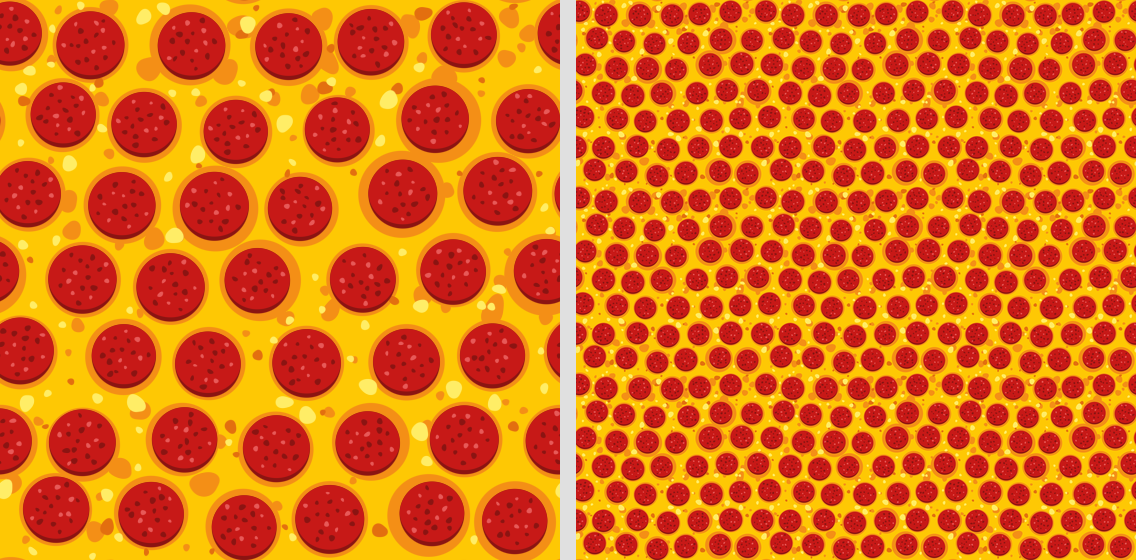
Left: one tile. Right: repeated 3 by 3.
Reproduce this pattern procedurally as a Shadertoy shader.

```glsl
// Seamless pizza pattern: pepperoni discs with toasted halos on yellow cheese.
// Discs sit on a jittered, sheared lattice that wraps; melted blobs and pale
// flecks are scattered on wrapping grids and kept clear of the discs.

const vec3 CHEESE   = vec3(0.995, 0.785, 0.015);
const vec3 TOAST    = vec3(0.955, 0.560, 0.085);
const vec3 BURNT    = vec3(0.890, 0.435, 0.060);
const vec3 PALE     = vec3(1.000, 0.930, 0.400);
const vec3 MEAT     = vec3(0.780, 0.098, 0.090);
const vec3 MEAT_RIM = vec3(0.545, 0.080, 0.070);
const vec3 FAT      = vec3(0.905, 0.350, 0.345);

const vec2  LATTICE     = vec2(6.0, 7.0);     // discs per row, rows
const float SHEAR_CELLS = 3.0;                // sideways cells gained over all rows
const float JITTER      = 0.028;              // full range of the random offset
const float SWAY        = 0.010;              // slow wrapping drift of the lattice
const vec2  DISC_RADIUS = vec2(0.0565, 0.0615);
const vec2  HALO_MARGIN = vec2(0.0060, 0.0165);
const float RIM_DEPTH   = 0.0075;             // dark crescent below each disc
const int   SPOTS       = 17;
const vec2  SPOT_SIZE   = vec2(0.0031, 0.0057);
const vec2  TOAST_SIZE  = vec2(0.0060, 0.0240);
const vec2  BURNT_SIZE  = vec2(0.0050, 0.0140);
const vec2  PALE_SIZE   = vec2(0.0060, 0.0170);
const float SOFTNESS    = 0.0014;             // least half width of an edge
const float TAU         = 6.2831853;
const float GOLDEN      = 2.3999632;

struct Disc { vec2 center; float radius; float seed; };

vec4 hash4(vec2 id, float seed) {
    float n = dot(id, vec2(127.1, 311.7)) + seed * 74.7;
    return fract(sin(n + vec4(0.0, 19.3, 41.9, 73.1)) * 43758.5453);
}

vec2 rotate(vec2 p, float angle) {
    float c = cos(angle), s = sin(angle);
    return vec2(c * p.x - s * p.y, s * p.x + c * p.y);
}

float cover(float dist) {
    float w = max(SOFTNESS, 0.75 / iResolution.y);
    return smoothstep(w, -w, dist);
}

// Rounded lump: a stretched circle with a gently wavy outline.
float blob(vec2 p, float size, vec4 rnd) {
    float stretch = mix(1.0, 1.25, rnd.x * rnd.x);
    vec2 q = rotate(p, rnd.y * TAU) * vec2(1.0 / stretch, stretch);
    float a = atan(q.y, q.x + 1e-6);
    float wave = 0.07 * sin(2.0 * a + rnd.z * TAU) + 0.06 * sin(3.0 * a + rnd.w * TAU);
    return length(q) - size * (1.0 + wave);
}

// Distance to the nearest halo; also returns the disc nearest to p.
float discField(vec2 p, out Disc nearest) {
    float haloDist = 1.0, discDist = 1.0;
    vec2 grid = p * LATTICE;
    for (int j = -1; j <= 1; j++)
    for (int i = -1; i <= 1; i++) {
        float row = floor(grid.y) + float(j);
        float shift = row * SHEAR_CELLS / LATTICE.y;
        float col = floor(grid.x - shift) + float(i);
        float wraps = floor(row / LATTICE.y);
        vec2 id = vec2(mod(col + SHEAR_CELLS * wraps, LATTICE.x), row - LATTICE.y * wraps);
        vec4 place = hash4(id, 1.0), halo = hash4(id, 2.0);

        vec2 c = vec2(col + shift + 0.5, row + 0.5) / LATTICE;
        c += SWAY * sin(TAU * c.yx * vec2(2.0, 1.0) + vec2(0.5, 2.0));
        c += JITTER * (place.xy - 0.5);
        float r = mix(DISC_RADIUS.x, DISC_RADIUS.y, place.z);
        float margin = mix(HALO_MARGIN.x, HALO_MARGIN.y, halo.x * halo.x);
        vec2 offset = rotate(vec2(0.55 * margin * halo.z, 0.0), halo.y * TAU);

        haloDist = min(haloDist, length(p - c - offset) - r - margin);
        float d = length(p - c) - r;
        if (d < discDist) {
            discDist = d;
            nearest = Disc(c, r, place.w);
        }
    }
    return haloDist;
}

// Distance to blobs on a wrapping grid, dropped where a halo is too close.
float scatter(vec2 p, float cells, float seed, vec2 sizes, float gap) {
    float dist = 1.0;
    Disc unused;
    for (int j = -1; j <= 1; j++)
    for (int i = -1; i <= 1; i++) {
        vec2 cell = floor(p * cells) + vec2(i, j);
        vec2 id = mod(cell, cells);
        vec4 rnd = hash4(id, seed);
        vec2 c = (cell + 0.1 + 0.8 * rnd.xy) / cells;
        float size = mix(sizes.x, sizes.y, rnd.z * rnd.z);
        if (length(p - c) > 1.8 * size) continue;
        if (discField(c, unused) < gap * size) continue;
        dist = min(dist, blob(p - c, size, hash4(id, seed + 0.5)));
    }
    return dist;
}

// Dark rim, red face and a spiral of dark and fatty spots.
vec3 paintDisc(vec3 color, vec2 p, Disc disc) {
    float edge = length(p) - disc.radius;
    color = mix(color, MEAT_RIM, cover(edge));
    vec2 face = p - vec2(0.0, 0.5 * RIM_DEPTH);
    float squash = 1.0 - 0.5 * RIM_DEPTH / disc.radius;
    float faceDist = length(face / vec2(1.0, squash)) - disc.radius;
    color = mix(color, MEAT, cover(max(faceDist, edge)));
    for (int k = 0; k < SPOTS; k++) {
        vec4 rnd = hash4(vec2(k, disc.seed * 50.0), 9.0);
        float angle = float(k) * GOLDEN + disc.seed * TAU + 0.5 * (rnd.x - 0.5);
        float reach = 0.80 * disc.radius * sqrt((float(k) + 0.2 + 0.6 * rnd.y) / float(SPOTS));
        bool fatty = k % 3 == 1;
        float size = mix(SPOT_SIZE.x, SPOT_SIZE.y, rnd.z) * (fatty ? 0.86 : 1.0);
        float d = blob(face - rotate(vec2(reach, 0.0), angle), size, rnd.wzyx);
        color = mix(color, fatty ? FAT : MEAT_RIM, cover(d));
    }
    return color;
}

void mainImage(out vec4 fragColor, in vec2 fragCoord) {
    vec2 p = fragCoord / iResolution.y;
    Disc disc;
    float halo = discField(p, disc);
    float toast = min(halo, scatter(p, 13.0, 3.0, TOAST_SIZE, 0.0));
    vec3 color = mix(CHEESE, TOAST, cover(toast));
    color = mix(color, BURNT, cover(scatter(p, 9.0, 5.0, BURNT_SIZE, 0.1)));
    color = mix(color, PALE, cover(scatter(p, 15.0, 7.0, PALE_SIZE, 0.6)));
    vec2 local = p - disc.center;
    if (length(local) < disc.radius + 0.01) color = paintDisc(color, local, disc);
    fragColor = vec4(color, 1.0);
}
```
